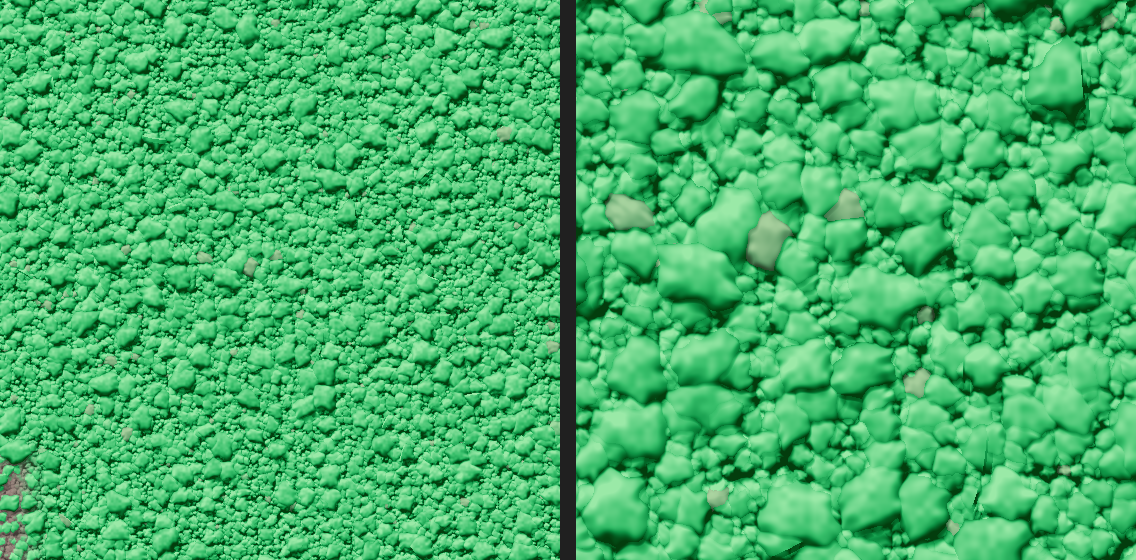
Left: the whole. Right: its middle third, enlarged.
A Shadertoy shader for this texture:

```glsl
// A bed of crushed green mineral granules, lit from above.
// Jittered cells at several scales each hold a lumpy dome; the highest dome
// wins, and slope, crevice depth and a short shadow probe pick the tone.

#define COARSE_CELLS 23.0   // cells across the canvas in the coarsest layer
#define LAYERS 5
#define LAYER_STEP 1.45     // refinement from one layer to the next
#define LIGHT_DIR vec2(-0.35, 0.94)
#define SLOPE_REACH 0.003
#define SHADOW_REACH 0.011
#define BASE_TONE 0.86
#define SLOPE_GAIN 0.25
#define CREVICE_GAIN 0.30
#define SHADOW_GAIN 0.45
#define SPECKLE_CELLS 210.0

vec4 hash4(vec2 cell) {
    vec4 h = fract(cell.xyxy * vec4(0.1031, 0.1030, 0.0973, 0.1099));
    h += dot(h, h.wzxy + 33.33);
    return fract((h.xxyz + h.yzzw) * h.zywx);
}

float valueNoise(vec2 p) {
    vec2 cell = floor(p);
    vec2 f = fract(p);
    f = f * f * (3.0 - 2.0 * f);
    float low = mix(hash4(cell).x, hash4(cell + vec2(1, 0)).x, f.x);
    float high = mix(hash4(cell + vec2(0, 1)).x, hash4(cell + vec2(1, 1)).x, f.x);
    return mix(low, high, f.y);
}

// Slow variation in how many coarse granules lie on top
float coarseness(vec2 p) {
    return 0.58 + 0.13 * sin(5.0 * p.x + 7.0 * p.y + 2.6)
                + 0.10 * sin(9.0 * p.x - 6.0 * p.y + 1.0);
}

// Height of the pile, distance from the grain's middle (1 = rim), grain id
vec3 pile(vec2 p) {
    vec3 top = vec3(-1.0, 1.0, 0.0);
    float cells = COARSE_CELLS;
    float share = coarseness(p);
    for (int layer = 0; layer < LAYERS; layer++) {
        vec2 g = p * cells + 17.3 * float(layer);
        vec2 home = floor(g);
        for (int k = 0; k < 9; k++) {
            vec2 cell = home + vec2(k % 3 - 1, k / 3 - 1);
            vec4 rnd = hash4(cell + 71.0 * float(layer));
            vec4 form = hash4(cell + 71.0 * float(layer) + 211.0);
            if (form.x > share + 0.17 * float(layer)) continue;

            // Turned, stretched and dented outline in units of the radius
            float radius = mix(0.28, 0.56, rnd.z * rnd.z);
            vec2 q = (g - cell - mix(vec2(0.15), vec2(0.85), rnd.xy)) / radius;
            float turn = 6.2832 * form.y;
            q = mat2(cos(turn), sin(turn), -sin(turn), cos(turn)) * q;
            float stretch = mix(0.82, 1.2, form.z);
            q *= vec2(stretch, 1.0 / stretch);
            q += 0.12 * sin(4.0 * q.yx + 40.0 * rnd.wz);
            q += 0.045 * sin(9.0 * q.yx - 60.0 * rnd.zw);

            float d = length(q);
            float height = (0.9 * radius * (1.0 - d * d * d) + 0.3 * form.w) / cells;
            if (height > top.x) top = vec3(height, d, rnd.w);
        }
        cells *= LAYER_STEP;
    }
    return top;
}

// Deep crevice green to pale lit green
vec3 greenRamp(float tone) {
    float t = clamp(tone, 0.0, 1.12) * 4.0;
    vec3 c = mix(vec3(0.01, 0.24, 0.05), vec3(0.01, 0.41, 0.16), clamp(t, 0.0, 1.0));
    c = mix(c, vec3(0.06, 0.59, 0.28), clamp(t - 1.0, 0.0, 1.0));
    c = mix(c, vec3(0.22, 0.75, 0.42), clamp(t - 2.0, 0.0, 1.0));
    return mix(c, vec3(0.48, 0.86, 0.58), clamp(t - 3.0, 0.0, 1.5));
}

void mainImage(out vec4 fragColor, in vec2 fragCoord) {
    vec2 p = fragCoord / iResolution.y;
    vec2 light = normalize(LIGHT_DIR);
    vec3 grain = pile(p);

    // Shading: facing slope, dark rims, shadow of taller neighbours
    float slope = (grain.x - pile(p + light * SLOPE_REACH).x) / SLOPE_REACH;
    float facing = slope / sqrt(1.0 + slope * slope);
    float rise = pile(p + light * SHADOW_REACH).x - grain.x;
    float shadow = smoothstep(0.002, 0.013, rise);
    float crevice = smoothstep(0.6, 1.3, grain.y);

    // Powdery surface
    float speckle = 0.6 * valueNoise(p * SPECKLE_CELLS)
                  + 0.4 * valueNoise(p.yx * SPECKLE_CELLS * 0.47 + 9.0) - 0.5;

    float tone = BASE_TONE + SLOPE_GAIN * facing - CREVICE_GAIN * crevice
               - SHADOW_GAIN * shadow + 0.16 * (grain.z - 0.5) + 0.30 * speckle;
    vec3 color = greenRamp(tone);

    // A few greyish granules, and bare ground near the lower left edge
    vec3 stone = vec3(0.56, 0.63, 0.49) * (0.45 + 0.65 * tone);
    color = mix(color, stone, 0.65 * smoothstep(0.982, 0.99, grain.z));
    float bare = smoothstep(0.09, 0.02, p.x) * smoothstep(0.23, 0.15, p.y);
    vec3 ground = vec3(0.55, 0.48, 0.45) * (0.6 + 0.5 * tone);
    color = mix(color, ground, bare * smoothstep(0.010, 0.006, grain.x));

    fragColor = vec4(color, 1.0);
}
```
